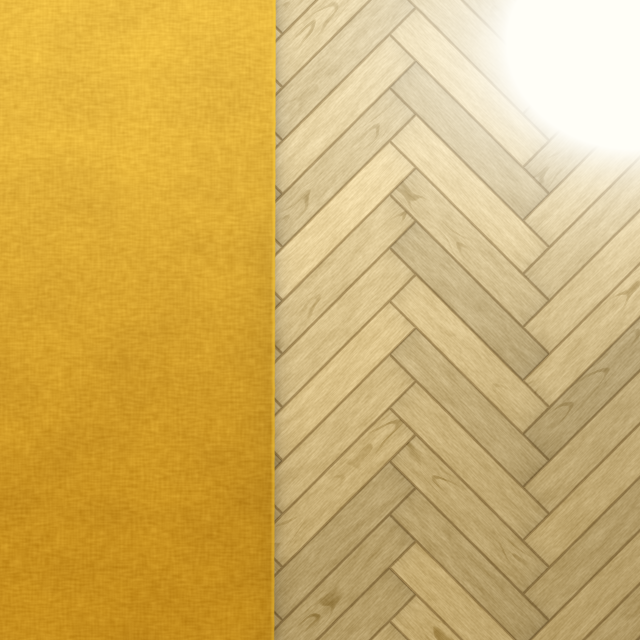
This texture is drawn by a WebGL 2 fragment shader. Its source:

```glsl
#version 300 es
precision highp float;
// A golden woven cloth on the left beside a pale oak herringbone floor.
// Planks come from an integer herringbone grid; grain and weave are stretched
// gradient noise, and a soft white glare lights the upper right corner.
uniform vec2 u_resolution;
out vec4 fragColor;

float hash(vec2 p) {
  vec3 q = fract(p.xyx * vec3(0.1031, 0.1030, 0.0973));
  q += dot(q, q.yzx + 33.33);
  return fract((q.x + q.y) * q.z);
}

vec2 gradient(vec2 cell) {
  float angle = 6.2832 * hash(cell);
  return vec2(cos(angle), sin(angle));
}

// Gradient noise, roughly -0.7 to 0.7
float noise(vec2 p) {
  vec2 i = floor(p), f = p - i;
  vec2 s = f * f * f * (f * (f * 6.0 - 15.0) + 10.0);
  vec2 e = vec2(0.0, 1.0);
  return mix(
    mix(dot(gradient(i), f), dot(gradient(i + e.yx), f - e.yx), s.x),
    mix(dot(gradient(i + e), f - e), dot(gradient(i + 1.0), f - 1.0), s.x), s.y);
}

float fbm(vec2 p) {
  float sum = 0.0, amp = 1.0;
  for (int i = 0; i < 4; i++) {
    sum += amp * noise(p);
    p = p * 2.03 + 17.1;
    amp *= 0.55;
  }
  return sum;
}

// Cloth: vertical shading, mottling, crossed threads and a lit hem
vec3 cloth(vec2 p, float edge) {
  float shade = smoothstep(0.0, 1.05, p.y);
  vec3 col = mix(vec3(0.77, 0.55, 0.11), vec3(0.92, 0.735, 0.26), shade);
  col += vec3(0.035, 0.035, 0.015) * fbm(p * vec2(7.0, 11.0));
  float threads = noise(p * vec2(60.0, 260.0)) + 0.7 * noise(p * vec2(250.0, 45.0) + 40.0);
  col += vec3(0.045, 0.05, 0.04) * (threads + 0.6 * fbm(p * vec2(60.0, 110.0) + 9.0));
  float inset = edge - p.x;
  col *= 1.0 - 0.07 * exp(-inset * 22.0) * smoothstep(0.95, 0.5, p.y);
  float hem = smoothstep(0.007, 0.002, inset);
  return mix(col, vec3(0.96, 0.78, 0.22), hem * (0.4 + 0.4 * p.y));
}

// Oak: fine fibres, broad streaks and long arched growth rings
float oakGrain(vec2 along, float seed) {
  vec2 q = along + vec2(seed * 91.0, seed * 37.0);
  float streaks = fbm(vec2(q.x * 0.9, q.y * 5.0));
  float fibres = noise(vec2(q.x * 3.5, q.y * 24.0));
  float centre = along.y - 0.25 - 0.5 * fract(seed * 7.3);
  float bend = 0.45 * noise(q * vec2(1.4, 3.0));
  float rings = sin(34.0 * (0.16 * along.x + centre * centre * 2.2 + 0.35 * bend));
  float arched = smoothstep(0.55, 0.8, fract(seed * 13.7));
  float patch_ = smoothstep(-0.15, 0.3, noise(vec2(q.x * 0.7, seed * 50.0)));
  rings = smoothstep(0.35, 1.0, rings) * exp(-18.0 * centre * centre);
  return 0.055 * streaks + 0.05 * fibres - 0.13 * rings * arched * patch_;
}

vec3 floorWood(vec2 p, float pixel) {
  // Rotate to plank axes; one unit is one plank width, planks are 5 long
  vec2 d = (p - vec2(0.421, 0.03)) / 0.041667 - vec2(0.5, 0.0);
  vec2 g = 0.5 * vec2(d.y + d.x, d.y - d.x);
  vec2 cell = floor(g), f = g - cell;
  float k = mod(cell.x - cell.y, 10.0);
  bool rising = k < 5.0;
  vec2 along = rising ? vec2(f.x + k, f.y) : vec2(f.y + 9.0 - k, f.x);
  vec2 id = rising ? cell - vec2(k, 0.0) : cell + vec2(70.0, k - 9.0);
  float seed = hash(id + 120.0);

  // Overall light fades from the top to the bottom
  vec3 col = mix(vec3(0.735, 0.635, 0.42), vec3(0.90, 0.82, 0.63), smoothstep(0.0, 1.0, p.y));
  col *= 1.0 + 0.13 * (seed - 0.5) + (rising ? 0.015 : -0.01);
  col += oakGrain(along, seed) * vec3(1.0, 1.08, 1.2);
  col += 0.03 * noise(p * 230.0);

  // Dark joints, with a slight shade beside each plank end
  float side = min(along.y, 1.0 - along.y);
  float end = min(along.x, 5.0 - along.x);
  float aa = pixel / 0.0589;
  float joint = 1.0 - smoothstep(0.012, 0.03 + aa, min(side, end));
  col *= 1.0 - 0.06 * exp(-end * 4.0);
  col = mix(col, col * vec3(0.70, 0.64, 0.52), 0.75 * joint);

  // Lower right falloff, then the glare with its wide halo
  col *= 1.0 - 0.09 * smoothstep(0.6, 1.0, p.x) * smoothstep(0.75, 0.35, p.y);
  vec2 r = (p - vec2(0.99, 0.92)) / vec2(1.0, 0.85);
  float halo = 0.55 * exp(-dot(r, r) * 9.0);
  float core = 1.25 * exp(-pow(length(r) / 0.185, 3.0));
  float topWash = 0.3 * smoothstep(0.6, 1.05, p.y) * smoothstep(0.4, 0.8, p.x);
  return mix(col, vec3(1.0, 0.995, 0.97), clamp(halo + core + topWash, 0.0, 1.0));
}

void main() {
  vec2 p = gl_FragCoord.xy / u_resolution;
  float pixel = 1.0 / min(u_resolution.x, u_resolution.y);
  float edge = 0.4285 + 0.0025 * p.y + 0.0008 * noise(vec2(p.y * 60.0, 3.0));
  vec3 wood = floorWood(p, pixel);
  // Contact shadow of the cloth on the floor
  wood *= 1.0 - 0.16 * exp(-max(p.x - edge, 0.0) * 110.0);
  float cover = smoothstep(edge + pixel, edge - pixel, p.x);
  fragColor = vec4(clamp(mix(wood, cloth(p, edge), cover), 0.0, 1.0), 1.0);
}
```
